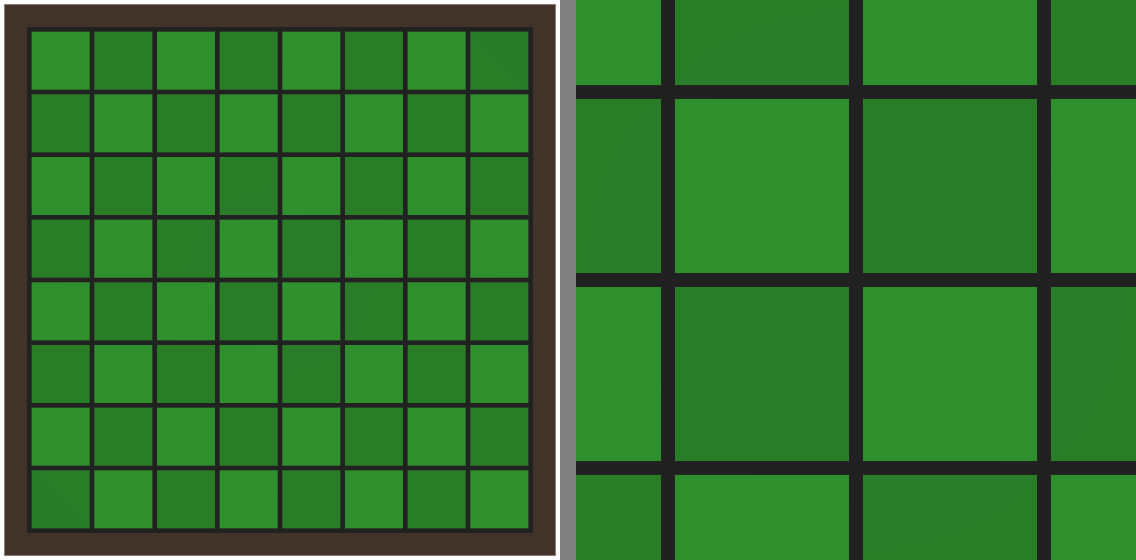
Left: the whole. Right: its middle third, enlarged.
Write a Shadertoy shader that draws this pattern.

```glsl
// An eight by eight green checkered game board with dark grid lines and a brown frame.

const float CELLS = 8.0;
const float PITCH = 0.1119;       // distance between grid line centres
const float LINE_WIDTH = 0.0083;
const float FRAME_HALF = 0.4922;  // half size of the brown frame

const vec3 PAPER = vec3(0.995);
const vec3 FRAME = vec3(0.253, 0.200, 0.161);
const vec3 LINE = vec3(0.131, 0.131, 0.133);
const vec3 LIGHT_GREEN = vec3(0.190, 0.563, 0.177);
const vec3 DARK_GREEN = vec3(0.163, 0.492, 0.155);

// Signed distance to a centred square
float squareDistance(vec2 p, float halfSize) {
    vec2 d = abs(p) - halfSize;
    return length(max(d, 0.0)) + min(max(d.x, d.y), 0.0);
}

// Antialiased coverage of the inside of a shape
float coverage(float dist, float pixel) {
    return clamp(0.5 - dist / pixel, 0.0, 1.0);
}

// Alternating green of a cell, counted from the lower left
vec3 checkerColor(vec2 cell) {
    float parity = mod(cell.x + cell.y, 2.0);
    return mix(DARK_GREEN, LIGHT_GREEN, step(0.5, parity));
}

// Very faint darkening away from the centre
float softLight(vec2 p) {
    return 1.0 - 0.025 * dot(p, p);
}

void mainImage(out vec4 fragColor, in vec2 fragCoord) {
    float size = min(iResolution.x, iResolution.y);
    float pixel = 1.0 / size;
    vec2 p = (fragCoord - 0.5 * iResolution.xy) / size;

    // Frame on paper
    vec3 color = mix(PAPER, FRAME, coverage(squareDistance(p, FRAME_HALF), pixel));

    // Dark bed that shows as grid lines
    float boardHalf = 0.5 * (CELLS * PITCH + LINE_WIDTH);
    color = mix(color, LINE, coverage(squareDistance(p, boardHalf), pixel));

    // Repeated square cells
    vec2 grid = p / PITCH + 0.5 * CELLS;
    vec2 cell = clamp(floor(grid), 0.0, CELLS - 1.0);
    vec2 local = (grid - cell - 0.5) * PITCH;
    float tile = coverage(squareDistance(local, 0.5 * (PITCH - LINE_WIDTH)), pixel);
    color = mix(color, checkerColor(cell) * softLight(p), tile);

    fragColor = vec4(color, 1.0);
}
```
